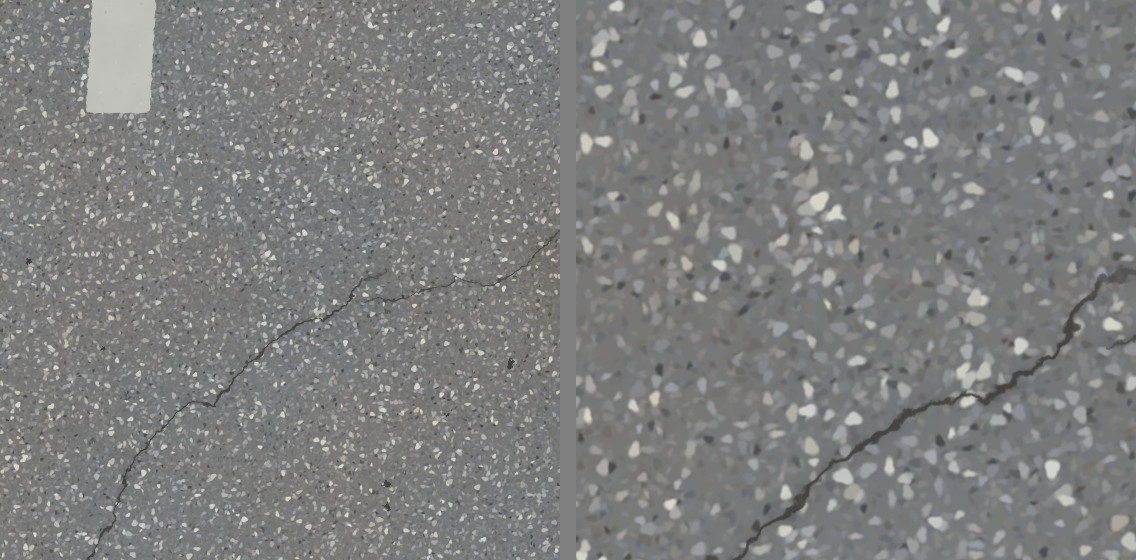
Left, the full canvas; right, a detail of the centre.
Write a Shadertoy shader that draws this texture.

```glsl
// Worn asphalt: layers of scattered elliptical stone chips over grey binder,
// a jagged branching crack along a sine-warped polyline, a few tar pits,
// and the rounded end of a pale painted road stripe.

#define BINDER     vec3(0.468, 0.470, 0.468)
#define PAINT      vec3(0.755, 0.755, 0.735)
#define CRACK_TONE vec3(0.255, 0.250, 0.245)
#define TAR_TONE   vec3(0.215, 0.215, 0.220)
#define SOFTNESS   0.0012
#define CRACK_HALF 0.0016
#define CHIP_LEAN  0.8
#define CHIP_SPREAD 2.7

const int CRACK_POINTS = 18;
const int BRANCH_START = 11;
const vec2 crackPath[CRACK_POINTS] = vec2[](
    vec2(0.150, -0.01), vec2(0.202, 0.075), vec2(0.228, 0.154),
    vec2(0.267, 0.212), vec2(0.340, 0.282), vec2(0.385, 0.278),
    vec2(0.423, 0.330), vec2(0.508, 0.408), vec2(0.605, 0.446),
    vec2(0.638, 0.490), vec2(0.690, 0.518),
    vec2(0.645, 0.460), vec2(0.742, 0.473), vec2(0.814, 0.501),
    vec2(0.860, 0.492), vec2(0.900, 0.500), vec2(0.940, 0.530),
    vec2(1.010, 0.600));

// Tar pits: centre and radius
const vec3 tarPits[6] = vec3[](
    vec3(0.050, 0.535, 0.007), vec3(0.182, 0.378, 0.005),
    vec3(0.912, 0.350, 0.009), vec3(0.800, 0.260, 0.006),
    vec3(0.692, 0.135, 0.008), vec3(0.692, 0.095, 0.006));

vec4 hash4(vec3 p) {
    vec4 q = fract(p.xyzx * vec4(0.1031, 0.1030, 0.0973, 0.1099));
    q += dot(q, q.wzxy + 33.33);
    return fract((q.xxyz + q.yzzw) * q.zywx);
}

// Layered sines, roughly -1 to 1 on each axis
vec2 ripple(vec2 p) {
    vec2 sum = vec2(0.0);
    float gain = 0.5;
    for (int i = 0; i < 4; i++) {
        sum += gain * sin(p.yx + 1.7 * sin(p * 0.83 + float(i)));
        p = mat2(1.2, 1.5, -1.5, 1.2) * p + 2.3;
        gain *= 0.55;
    }
    return sum;
}

float softEdge(float dist) {
    float blur = max(SOFTNESS, 0.7 / iResolution.y);
    return 1.0 - smoothstep(-blur, blur, dist);
}

// One layer of chips: share of filled cells, half length in cells, tone range
vec3 scatterChips(vec3 col, vec2 p, float cells, float share, float size,
                  vec3 darkTone, vec3 lightTone, float seed) {
    vec2 q = p * cells;
    vec2 cell = floor(q);
    for (int j = -1; j <= 1; j++)
    for (int i = -1; i <= 1; i++) {
        vec2 id = cell + vec2(i, j);
        vec4 place = hash4(vec3(id + 17.0, seed));
        if (place.w > share) continue;
        vec4 look = hash4(vec3(id + 71.0, seed + 5.0));
        float angle = CHIP_LEAN + (look.x - 0.5) * CHIP_SPREAD;
        float c = cos(angle), s = sin(angle);
        vec2 d = mat2(c, -s, s, c) * (q - id - place.xy);
        vec2 radii = size * mix(0.6, 1.3, look.y) * vec2(1.0, mix(0.45, 0.8, look.z));
        float bump = 0.13 * sin(3.0 * atan(d.y, d.x) + 6.28 * look.w);
        float dist = (length(d / radii) - 1.0 + bump) * radii.y / cells;
        vec3 tone = mix(darkTone, lightTone, place.z);
        tone += (look.w - 0.5) * vec3(0.025, 0.004, -0.030);
        col = mix(col, tone, softEdge(dist));
    }
    return col;
}

float segmentDist(vec2 p, vec2 a, vec2 b) {
    vec2 ab = b - a;
    return length(p - a - ab * clamp(dot(p - a, ab) / dot(ab, ab), 0.0, 1.0));
}

vec3 addCrack(vec3 col, vec2 p) {
    vec2 bent = p + 0.0060 * ripple(p * 75.0) + 0.0016 * ripple(p * 330.0);
    float trunk = 1.0, branch = 1.0;
    for (int i = 1; i < CRACK_POINTS; i++) {
        if (i == BRANCH_START) continue;
        float d = segmentDist(bent, crackPath[i - 1], crackPath[i]);
        if (i < BRANCH_START) trunk = min(trunk, d);
        else branch = min(branch, d);
    }
    float width = CRACK_HALF * (1.0 + 0.55 * ripple(p * 60.0 + 4.0).x);
    float trunkFade = mix(0.9, 0.45, smoothstep(0.62, 0.67, p.x));
    float line = max(softEdge(trunk - width) * trunkFade,
                     softEdge(branch - 0.75 * width) * 0.72);
    float shoulder = exp(-min(trunk, branch) / 0.004);
    return mix(col * (1.0 - 0.13 * shoulder), CRACK_TONE, line);
}

vec3 addStripe(vec3 col, vec2 p) {
    vec2 q = p + 0.0018 * ripple(p * 260.0);
    q.x -= 0.216 + 0.055 * (q.y - 0.9);
    vec2 d = abs(q - vec2(0.0, 1.1)) - vec2(0.057, 0.302) + 0.008;
    float dist = length(max(d, 0.0)) + min(max(d.x, d.y), 0.0) - 0.008;
    vec3 paint = PAINT + 0.012 * ripple(p * 45.0).x;
    paint = scatterChips(paint, p, 75.0, 0.12, 0.22, PAINT - 0.09, PAINT + 0.04, 9.0);
    return mix(col, paint, softEdge(dist));
}

void mainImage(out vec4 fragColor, in vec2 fragCoord) {
    vec2 p = fragCoord / iResolution.xy;

    // Binder and stone chips, from fine grit to bright flakes
    vec3 col = scatterChips(BINDER, p, 165.0, 0.92, 0.50, vec3(0.415), vec3(0.545), 1.0);
    col = scatterChips(col, p, 115.0, 0.13, 0.34, vec3(0.29), vec3(0.41), 2.0);
    col = scatterChips(col, p, 115.0, 0.27, 0.46, vec3(0.53), vec3(0.67), 3.0);
    col = scatterChips(col, p, 88.0, 0.17, 0.42, vec3(0.63, 0.63, 0.61), vec3(0.85, 0.85, 0.81), 4.0);

    // Broad cool and warm stains
    vec2 stain = ripple(p * 9.0 + 1.0);
    col += 0.010 * stain.x + stain.y * vec3(0.009, 0.001, -0.009);
    float rust = exp(-18.0 * length((p - vec2(1.0, 0.53)) * vec2(1.0, 0.6)));
    col -= rust * vec3(0.03, 0.05, 0.075);

    // Tar pits with ragged rims
    vec2 ragged = p + 0.005 * ripple(p * 280.0);
    for (int i = 0; i < 6; i++) {
        float dist = length((ragged - tarPits[i].xy) * vec2(1.3, 0.9)) - 0.8 * tarPits[i].z;
        col = mix(col, TAR_TONE, 0.85 * softEdge(dist));
    }

    col = addCrack(col, p);
    col = addStripe(col, p);
    fragColor = vec4(clamp(col, 0.0, 1.0), 1.0);
}
```
